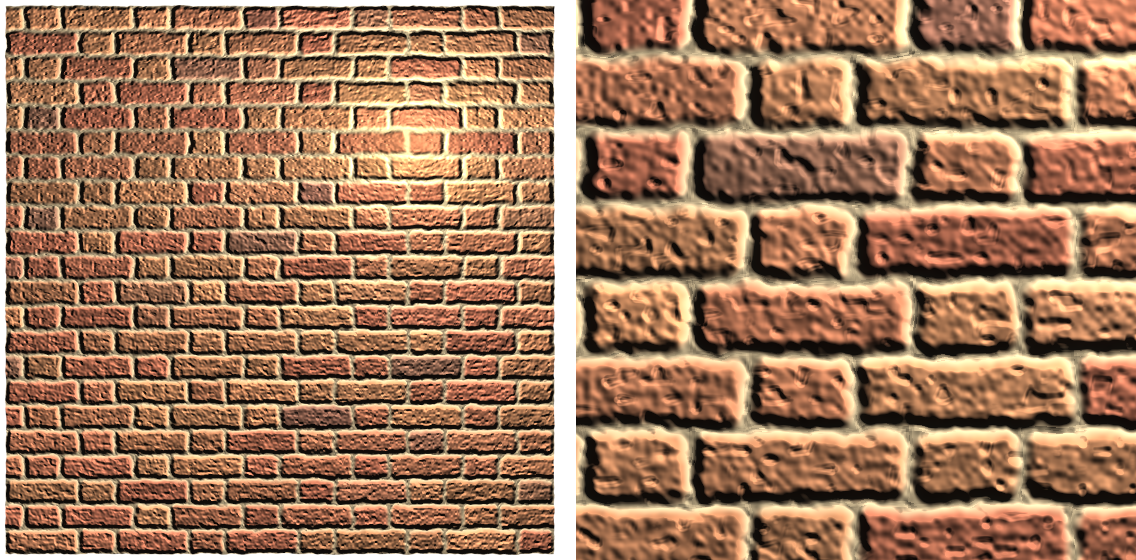
Left: the whole. Right: its middle third, enlarged.
Reproduce this texture procedurally as a three.js fragment shader.

```glsl
varying vec2 vUv;

const float ROWS = 22.0;
const float PERIOD = ROWS / 5.0;          // one stretcher plus one header
const float STRETCHER = PERIOD * 2.0 / 3.0;
const float BORDER = 0.0106;
const vec2 LAMP = vec2(16.3, 16.6);       // in rows from the lower left

const vec3 MORTAR = vec3(0.68, 0.61, 0.48);
const vec3 BROWN = vec3(0.62, 0.43, 0.30);
const vec3 RED = vec3(0.62, 0.37, 0.28);
const vec3 TAN = vec3(0.70, 0.48, 0.33);
const vec3 PLUM = vec3(0.45, 0.33, 0.28);

float hash(vec2 p) {
  vec3 q = fract(vec3(p.xyx) * 0.1031);
  q += dot(q, q.yzx + 33.33);
  return fract((q.x + q.y) * q.z);
}

float noise(vec2 p) {
  vec2 i = floor(p);
  vec2 f = fract(p);
  f = f * f * (3.0 - 2.0 * f);
  float low = mix(hash(i), hash(i + vec2(1.0, 0.0)), f.x);
  float high = mix(hash(i + vec2(0.0, 1.0)), hash(i + vec2(1.0)), f.x);
  return mix(low, high, f.y);
}

float roundedBox(vec2 p, vec2 halfSize, float radius) {
  vec2 q = abs(p) - halfSize + radius;
  return length(max(q, 0.0)) + min(max(q.x, q.y), 0.0) - radius;
}

// Uneven edges
vec2 wobble(vec2 p, float amount) {
  vec2 broad = vec2(noise(p * 2.3 + 40.0), noise(p * 2.3 + 90.0)) - 0.5;
  vec2 fine = vec2(noise(p * 6.0 + 15.0), noise(p * 6.0 + 65.0)) - 0.5;
  return p + amount * (broad + 0.7 * fine);
}

// Flemish bond: xy is the brick id, z the distance to its edge
vec3 brickCell(vec2 p) {
  float row = floor(p.y);
  float x = p.x + mod(row, 2.0) * PERIOD * 0.5;
  float pair = floor(x / PERIOD);
  float u = x - pair * PERIOD;
  float header = step(STRETCHER, u);
  float width = mix(STRETCHER, PERIOD - STRETCHER, header);
  float center = header * STRETCHER + width * 0.5;
  vec2 local = vec2(u - center, fract(p.y) - 0.5);
  float edge = roundedBox(local, vec2(width * 0.5, 0.5) - 0.06, 0.16);
  return vec3(pair * 2.0 + header, row, edge);
}

float brickMask(float edge) {
  return smoothstep(0.04, -0.13, edge);
}

// Rough, chipped surface
float grain(vec2 p, float seed) {
  vec2 q = p + seed * 37.0;
  float slant = mix(-0.8, 0.8, seed);
  float scratches = noise(vec2(q.x * 4.0 + q.y * slant * 4.0, q.y * 9.0));
  float pits = smoothstep(0.66, 0.86, noise(q * vec2(6.0, 8.0)));
  return 0.20 * scratches + 0.19 * noise(q * 12.0) - 0.19 * pits;
}

float wallHeight(vec2 p) {
  vec3 cell = brickCell(wobble(p, 0.09));
  float mask = brickMask(cell.z);
  return 0.62 * mask + grain(p, hash(cell.xy + 7.0)) * mix(0.4, 1.0, mask);
}

vec2 slope(vec2 p, float e) {
  vec2 s = vec2(e, 0.0);
  return vec2(wallHeight(p + s.xy) - wallHeight(p - s.xy),
              wallHeight(p + s.yx) - wallHeight(p - s.yx)) / (2.0 * e);
}

vec3 brickColor(vec2 id, vec2 p) {
  float pick = hash(id + 3.0);
  vec3 color = mix(BROWN, RED, smoothstep(0.15, 0.85, pick));
  color = mix(color, TAN, 0.8 * smoothstep(0.65, 0.95, hash(id + 19.0)));
  color = mix(color, PLUM, 0.7 * smoothstep(0.85, 1.0, hash(id + 51.0)));
  float stain = noise(p * 3.0) * 0.18 + noise(p * 10.0) * 0.20;
  return color * (0.72 + 0.20 * hash(id + 83.0) + stain);
}

// Edges turned to the lamp shine, the others fall dark
float relief(vec2 p, vec2 toLamp) {
  float r = length(toLamp);
  float facing = -dot(slope(p, 0.04), toLamp / (r + 2.0));
  return clamp(1.0 + 0.36 * facing, 0.10, 1.75);
}

vec3 lampLight(float r) {
  float wide = exp(-r * r / 75.0);
  float core = exp(-r * r / 7.0);
  return vec3(0.89 + 0.27 * wide) + vec3(0.50, 0.56, 0.42) * core;
}

void main() {
  vec2 wall = (vUv - BORDER) / (1.0 - 2.0 * BORDER);
  vec2 p = wall * ROWS;
  vec3 cell = brickCell(wobble(p, 0.09));
  vec3 color = mix(MORTAR, brickColor(cell.xy, p), brickMask(cell.z - 0.02));
  vec2 toLamp = LAMP - p;
  color *= relief(p, toLamp) * lampLight(length(toLamp));

  // White margin
  float outside = roundedBox(wobble(p, 0.05) - ROWS * 0.5, vec2(ROWS * 0.5), 0.03);
  color = mix(color, vec3(1.0), smoothstep(-0.03, 0.03, outside));
  gl_FragColor = vec4(min(color, 1.0), 1.0);
}
```
